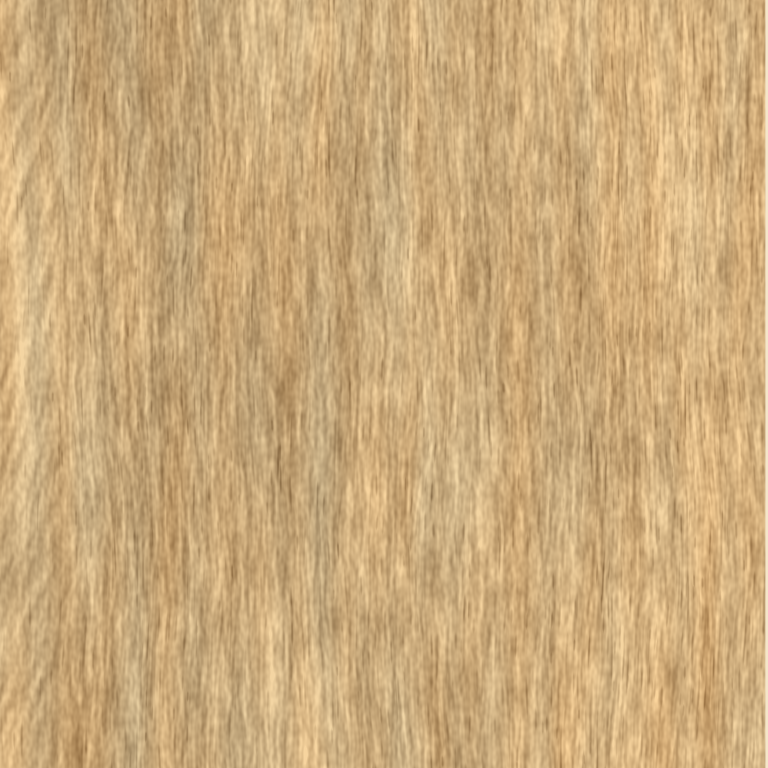
Write a WebGL 1 fragment shader that draws this texture.

```glsl
precision highp float;

uniform vec2 u_resolution;

// Palette
const vec3 DARK_WOOD = vec3(0.64, 0.51, 0.34);
const vec3 LIGHT_WOOD = vec3(0.91, 0.78, 0.58);
const vec3 WARM_TINT = vec3(0.012, -0.003, -0.014);
const vec3 EDGE_COLOR = vec3(0.96, 0.90, 0.79);

// Tone: 0 is dark wood, 1 is light wood
const float BASE_TONE = 0.61;
const float BROAD_AMOUNT = 0.07;
const float BAND_AMOUNT = 0.09;
const float FIBRE_AMOUNT = 0.12;
const float FINE_AMOUNT = 0.10;
const float SPECKLE_AMOUNT = 0.07;
const float FLECK_AMOUNT = 0.13;
const float PORE_AMOUNT = 0.40;

// Noise cells across and along the canvas
const vec2 BROAD_CELLS = vec2(7.0, 2.2);
const vec2 BAND_CELLS = vec2(42.0, 2.6);
const vec2 FIBRE_CELLS = vec2(128.0, 13.0);
const vec2 FINE_CELLS = vec2(225.0, 30.0);
const vec2 SPECKLE_CELLS = vec2(210.0, 95.0);
const vec2 FLECK_CELLS = vec2(85.0, 13.0);

const float BEND = 0.005;
const float WOBBLE = 0.0009;
const float FLECK_SLANT = 0.32;
const float PORE_HALF_WIDTH = 0.0012;
const float PORE_SOFTNESS = 0.0011;
const float EDGE_WIDTH = 0.005;

float hash(vec2 p) {
  vec3 q = fract(p.xyx * 0.1031);
  q += dot(q, q.yzx + 33.33);
  return fract((q.x + q.y) * q.z);
}

float cornerSlope(vec2 corner, vec2 offset) {
  float angle = 6.2832 * hash(corner);
  return dot(vec2(cos(angle), sin(angle)), offset);
}

// Gradient noise scaled to a standard deviation near one
float noise(vec2 p) {
  vec2 i = floor(p);
  vec2 f = p - i;
  vec2 w = f * f * f * (f * (f * 6.0 - 15.0) + 10.0);
  vec2 e = vec2(1.0, 0.0);
  float low = mix(cornerSlope(i, f), cornerSlope(i + e, f - e), w.x);
  float high = mix(cornerSlope(i + e.yx, f - e.yx),
                   cornerSlope(i + e.xx, f - e.xx), w.x);
  return 4.6 * mix(low, high, w.y);
}

// One tapered dark stroke in a random share of tall cells
float pores(vec2 p, vec2 cells, float density) {
  vec2 g = p * cells;
  g.y += 17.0 * hash(vec2(floor(g.x), cells.x));
  vec2 id = floor(g);
  vec2 f = g - id;
  float halfLength = mix(0.18, 0.48, hash(id + 11.3));
  float lean = 0.2 * (hash(id + 47.1) - 0.5);
  float center = mix(0.35, 0.65, hash(id + 23.7)) + lean * (f.y - 0.5);
  float along = abs(f.y - 0.5) / halfLength;
  float taper = 1.0 - smoothstep(0.35, 1.0, along);
  float d = abs(f.x - center) / cells.x - PORE_HALF_WIDTH * taper;
  float soft = max(PORE_SOFTNESS, 0.7 / u_resolution.x);
  float stroke = taper * (1.0 - smoothstep(-soft, soft, d));
  float strength = mix(0.4, 1.0, hash(id + 71.9));
  return stroke * strength * step(hash(id + 5.5), density);
}

float bump(float x, float center, float width) {
  float d = (x - center) / width;
  return exp(-d * d);
}

// Slow light and dark zones of the board
float zoneTone(vec2 p) {
  float shade = 0.17 * bump(p.x, 0.18, 0.10) * (0.6 + 0.6 * bump(p.y, 0.45, 0.25));
  shade += 0.10 * bump(p.x, 0.62, 0.05) * smoothstep(0.2, 0.9, p.y);
  float glow = 0.12 * (1.0 - smoothstep(0.02, 0.10, p.x));
  glow += 0.09 * smoothstep(0.64, 0.80, p.x);
  return glow - shade;
}

void main() {
  vec2 p = gl_FragCoord.xy / u_resolution;
  vec2 grain = p;
  grain.x += BEND * noise(p * vec2(5.0, 2.0) + 3.7);
  grain.x += WOBBLE * noise(p * vec2(30.0, 10.0) + 51.2);

  // Layered fibres
  float broad = noise(grain * BROAD_CELLS + 8.4);
  float tone = BASE_TONE + zoneTone(grain) + BROAD_AMOUNT * broad;
  tone += BAND_AMOUNT * noise(grain * BAND_CELLS + 19.6);
  float fibres = FIBRE_AMOUNT * noise(grain * FIBRE_CELLS + 31.1);
  fibres += FINE_AMOUNT * noise(grain * FINE_CELLS + 67.8);

  // Slanted flecks along the left side
  vec2 slanted = vec2(grain.x - FLECK_SLANT * p.y, p.y);
  float flecks = FLECK_AMOUNT * noise(slanted * FLECK_CELLS + 90.3);
  float leftSide = 1.0 - smoothstep(0.05, 0.11, grain.x);
  tone += mix(fibres, flecks + 0.5 * fibres, leftSide);
  tone += SPECKLE_AMOUNT * noise(p * SPECKLE_CELLS + 43.9);

  // Open pores, denser on the right
  float density = mix(0.24, 0.46, smoothstep(0.5, 0.75, p.x)) * (1.0 - 0.6 * leftSide);
  float poreShade = 0.0;
  for (int i = 0; i < 3; i++) {
    float layer = float(i);
    vec2 cells = vec2(61.0 + 22.0 * layer, 8.0 + 6.0 * layer);
    poreShade = max(poreShade, pores(grain + 0.37 * layer, cells, density));
  }
  tone -= PORE_AMOUNT * poreShade;

  // Colour and pale right edge
  vec3 color = mix(DARK_WOOD, LIGHT_WOOD, clamp(tone, -0.4, 1.2));
  float warmth = 0.6 * noise(grain * vec2(24.0, 3.0) + 77.4) + smoothstep(0.5, 0.9, p.x) - 0.4;
  color += WARM_TINT * warmth;
  float edge = smoothstep(1.0 - EDGE_WIDTH, 1.0 - 0.4 * EDGE_WIDTH, p.x);
  gl_FragColor = vec4(mix(color, EDGE_COLOR, edge), 1.0);
}
```
